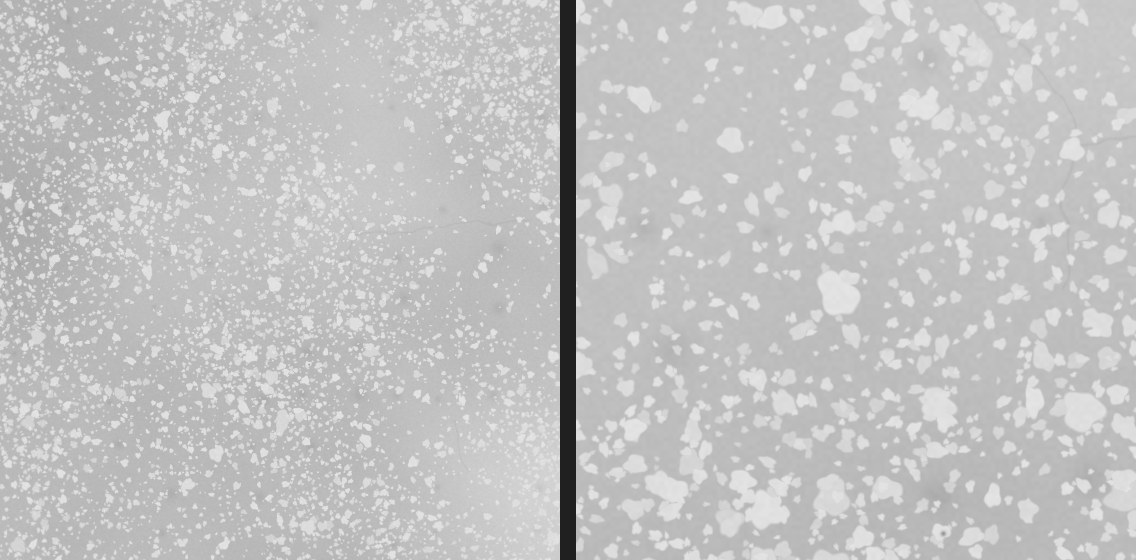
Left, the full canvas; right, a detail of the centre.
This texture is drawn by a Shadertoy shader. Its source:

```glsl
// Pale irregular specks scattered in drifts over a softly lit grey ground.

vec3 hash3(vec2 p) {
    vec3 q = fract(p.xyx * vec3(0.1031, 0.1030, 0.0973));
    q += dot(q, q.yxz + 33.33);
    return fract((q.xxy + q.yzz) * q.zyx);
}

float noise(vec2 p) {
    vec2 i = floor(p), f = fract(p);
    f = f * f * (3.0 - 2.0 * f);
    return mix(mix(hash3(i).x, hash3(i + vec2(1, 0)).x, f.x),
               mix(hash3(i + vec2(0, 1)).x, hash3(i + vec2(1, 1)).x, f.x), f.y);
}

float fbm(vec2 p) {
    float sum = 0.0, amp = 0.5;
    for (int i = 0; i < 4; i++) {
        sum += amp * noise(p);
        p = mat2(1.6, 1.2, -1.2, 1.6) * p + 7.3;
        amp *= 0.5;
    }
    return sum;
}

float segment(vec2 p, vec2 a, vec2 b) {
    vec2 d = b - a;
    return length(p - a - d * clamp(dot(p - a, d) / dot(d, d), 0.0, 1.0));
}

float spot(vec2 p, vec2 centre, float radius) {
    vec2 d = (p - centre) / radius;
    return exp(-dot(d, d));
}

// Share of specks kept: sparse along a diagonal band and in a few clearings
float density(vec2 p) {
    float d = smoothstep(0.22, 0.62, fbm(p * 5.0 + 3.0)) * 0.75 + 0.4;
    float band = segment(p, vec2(0.64, 0.80), vec2(1.0, 0.40));
    d *= mix(0.22, 1.0, smoothstep(0.03, 0.17, band));
    d *= 1.0 - 0.6 * spot(p, vec2(0.29, 0.47), 0.07);
    d *= 1.0 - 0.6 * spot(p, vec2(0.68, 0.27), 0.10);
    return d + 0.4 * spot(p, vec2(0.42, 0.25), 0.12);
}

// One size class of rotated, lumpy ellipses on a jittered grid
float specks(vec2 p, float cells, float rMin, float rMax, float share, float soft) {
    vec2 home = floor(p * cells);
    float cover = 0.0;
    for (int y = -1; y <= 1; y++)
    for (int x = -1; x <= 1; x++) {
        vec2 cell = home + vec2(x, y);
        vec3 a = hash3(cell + cells * 3.7 + 50.0);
        vec3 b = hash3(cell + cells * 9.1 + 170.0);
        if (a.z > share * density((cell + 0.5) / cells)) continue;
        vec2 d = p - (cell + a.xy) / cells;
        float turn = b.x * 6.2832, c = cos(turn), s = sin(turn);
        d = mat2(c, -s, s, c) * d;
        float stretch = mix(1.0, 1.4, b.y);
        d *= vec2(1.0 / stretch, stretch * 0.9);
        float angle = atan(d.y, d.x);
        float lump = 1.0 + 0.13 * sin(3.0 * angle + b.z * 40.0)
                         + 0.08 * sin(5.0 * angle + a.x * 30.0);
        float radius = mix(rMin, rMax, b.z * b.z);
        float edge = length(d) - radius * lump;
        float glow = mix(0.5, 1.0, sqrt(fract(b.y * 17.0 + a.x)));
        cover = max(cover, glow * (1.0 - smoothstep(-soft, soft, edge)));
    }
    return cover;
}

// Faint out-of-focus dark smudges
float smudges(vec2 p) {
    vec2 cell = floor(p * 12.0);
    vec3 h = hash3(cell + 411.0);
    float radius = mix(0.004, 0.012, h.x);
    return step(h.z, 0.4) * spot(p, (cell + 0.3 + 0.4 * h.xy) / 12.0, radius);
}

void mainImage(out vec4 fragColor, in vec2 fragCoord) {
    vec2 uv = fragCoord / iResolution.y;
    float pixel = 1.0 / iResolution.y;

    // Uneven light with a bright haze in the lower right corner
    float grey = 0.705 + 0.035 * smoothstep(0.0, 0.45, uv.x);
    grey += 0.10 * (fbm(uv * 3.5 + 20.0) - 0.47);
    grey += 0.02 * spot(uv, vec2(0.68, 0.70), 0.25);
    grey -= 0.018 * spot(uv, vec2(0.58, 0.40), 0.20);
    grey += 0.09 * spot(uv, vec2(1.0, 0.10), 0.20);
    grey -= 0.045 * smudges(uv);

    // Hairline cracks branching from the middle
    vec2 bent = uv + 0.035 * (vec2(fbm(uv * 18.0), fbm(uv * 18.0 + 40.0)) - 0.47);
    float crack = segment(bent, vec2(0.57, 0.68), vec2(0.64, 0.58));
    crack = min(crack, segment(bent, vec2(0.64, 0.58), vec2(0.94, 0.61)));
    crack = min(crack, segment(bent, vec2(0.64, 0.58), vec2(0.62, 0.50)));
    crack = min(crack, segment(bent, vec2(0.81, 0.25), vec2(0.84, 0.16)));
    grey -= 0.03 * (1.0 - smoothstep(0.0, 0.0012 + pixel, crack));

    // Specks lose focus away from the centre
    float soft = max(0.7 * pixel, mix(0.0009, 0.0020, smoothstep(0.2, 0.65, length(uv - 0.5))));
    float cover = specks(uv, 115.0, 0.0013, 0.0038, 0.50, soft);
    cover = max(cover, specks(uv, 62.0, 0.0032, 0.0072, 0.48, soft));
    cover = max(cover, specks(uv, 28.0, 0.0065, 0.0125, 0.22, soft * 1.3));
    grey = mix(grey, 0.895, cover * 0.95);

    // Fine grain and one dark fleck
    grey += 0.022 * (noise(uv * 380.0) - 0.5);
    grey -= 0.3 * spot(uv, vec2(0.552, 0.349), 0.0016);

    fragColor = vec4(vec3(grey), 1.0);
}
```
